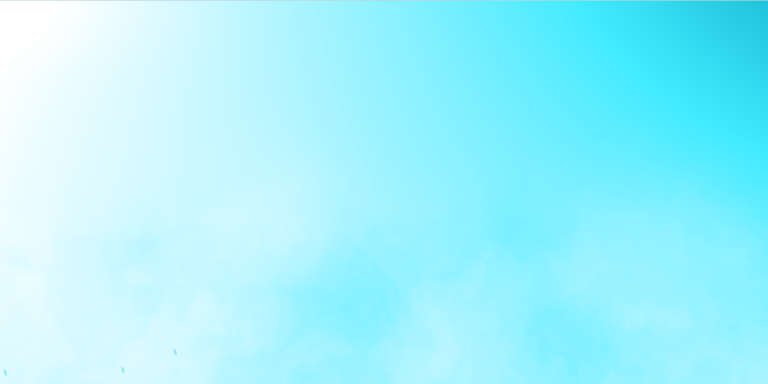
Reproduce this background procedurally as a Shadertoy shader.

```glsl
// A bright cyan sky: a fan-shaped gradient runs from a white upper left corner
// to deep teal at the upper right, over a pale bank of mist along the bottom.
// Mist is a loop of soft ellipses, warped and mottled by layered sines.

// Layered sines, rotated and scaled at each octave; about -1 to 1.
float sineNoise(vec2 p) {
    float sum = 0.0, amplitude = 0.5;
    for (int i = 0; i < 6; i++) {
        p = mat2(0.8, 0.6, -0.6, 0.8) * p * 1.75 + 1.7;
        sum += amplitude * sin(p.x + 1.3 * sin(p.y * 0.8)) * cos(p.y + 0.9 * sin(p.x * 0.7));
        amplitude *= 0.62;
    }
    return sum;
}

// Sky colours from white, through cyan, to teal.
vec3 skyRamp(float t) {
    vec3 color = mix(vec3(1.0), vec3(0.80, 0.972, 1.0), clamp(t / 0.25, 0.0, 1.0));
    color = mix(color, vec3(0.55, 0.945, 1.0), clamp((t - 0.25) / 0.25, 0.0, 1.0));
    color = mix(color, vec3(0.26, 0.92, 1.0), clamp((t - 0.5) / 0.25, 0.0, 1.0));
    return mix(color, vec3(0.12, 0.76, 0.86), clamp((t - 0.75) / 0.25, 0.0, 1.0));
}

// Fan gradient: steep across the top, nearly flat along the bottom.
float skyDepth(vec2 uv) {
    float left = 0.18 * pow(1.0 - uv.y, 1.4);
    float right = mix(0.40, 1.0, uv.y);
    float bulge = 0.4 * uv.x * (1.0 - uv.x) * (1.0 - uv.y);
    float cornerGlow = 0.07 * exp(-dot(uv - vec2(0.08, 1.0), uv - vec2(0.08, 1.0)) * 40.0);
    return mix(left, right, uv.x) + bulge - cornerGlow;
}

// Each patch holds centre x, centre y, radius and depth (negative is paler).
float mist(vec2 uv) {
    const vec4 patches[8] = vec4[8](
        vec4(0.44, 0.20, 0.17, 0.15), vec4(0.18, 0.32, 0.13, 0.08),
        vec4(0.67, 0.36, 0.13, 0.05), vec4(0.77, 0.09, 0.14, 0.10),
        vec4(0.37, 0.42, 0.20, -0.08), vec4(0.85, 0.32, 0.22, -0.11),
        vec4(0.57, 0.10, 0.16, -0.09), vec4(0.20, 0.12, 0.20, -0.07));
    vec2 p = uv * vec2(2.0, 1.0);
    vec2 warp = vec2(sineNoise(p * 4.0), sineNoise(p * 4.0 + 9.0));
    p += 0.07 * warp;
    float depth = 0.0;
    for (int i = 0; i < 8; i++) {
        vec2 d = (p - patches[i].xy * vec2(2.0, 1.0)) / patches[i].z;
        d.x *= 0.8;
        depth += patches[i].w * exp(-dot(d, d));
    }
    float mottling = 0.05 * sineNoise(p * 7.0 + warp);
    return depth + mottling * (1.0 - smoothstep(0.25, 0.65, uv.y));
}

// Tiny slanted flecks drifting near the lower left.
float flecks(vec2 uv) {
    const vec2 centres[3] = vec2[3](vec2(0.007, 0.03), vec2(0.16, 0.036), vec2(0.228, 0.083));
    float cover = 0.0;
    for (int i = 0; i < 3; i++) {
        vec2 d = (uv - centres[i]) * vec2(2.0, 1.0);
        d.x += 0.25 * d.y;
        cover += 1.0 - smoothstep(0.5, 1.3, length(d / vec2(0.004, 0.009)));
    }
    return cover;
}

void mainImage(out vec4 fragColor, in vec2 fragCoord) {
    vec2 uv = fragCoord / iResolution.xy;
    vec3 color = skyRamp(skyDepth(uv) + mist(uv));
    color = mix(color, vec3(0.42, 0.86, 0.93), 0.6 * flecks(uv));

    // Faint grey hairline along the top edge
    color = mix(color, vec3(0.75, 0.83, 0.85), 0.6 * smoothstep(0.996, 0.998, uv.y));
    fragColor = vec4(color, 1.0);
}
```
